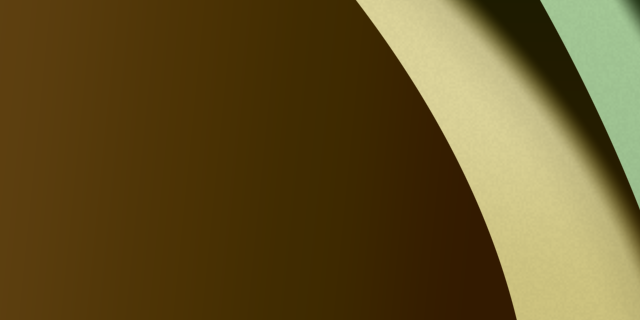
Write a Shadertoy shader that draws this background.

```glsl
// Overlapping curved paper sheets: a brown backdrop, a cream band and a green sheet.
// Each contour is a parabola x(y); signed distances give crisp paper edges
// and a soft cast shadow, while value noise adds a faint paper grain.

#define CREAM_EDGE   vec3(1.615, -0.242, -0.261)
#define SHADOW_EDGE  vec3(2.0855, -0.3137, -0.340)
#define GREEN_EDGE   vec3(2.1198, -0.3043, -0.128)
#define SHADOW_SOFT  0.058
#define GRAIN_SCALE  150.0
#define GRAIN_AMOUNT 0.035

float hash(vec2 p) {
    vec3 q = fract(vec3(p.xyx) * 0.1031);
    q += dot(q, q.yzx + 33.33);
    return fract((q.x + q.y) * q.z);
}

float valueNoise(vec2 p) {
    vec2 cell = floor(p);
    vec2 f = fract(p);
    f = f * f * (3.0 - 2.0 * f);
    float low = mix(hash(cell), hash(cell + vec2(1, 0)), f.x);
    float high = mix(hash(cell + vec2(0, 1)), hash(cell + vec2(1, 1)), f.x);
    return mix(low, high, f.y);
}

// Approximate signed distance to x = k.x + k.y*y + k.z*y*y, positive on the right.
float curveDistance(vec2 p, vec3 k) {
    float slope = k.y + 2.0 * k.z * p.y;
    return (p.x - k.x - p.y * (k.y + k.z * p.y)) / sqrt(1.0 + slope * slope);
}

// Brown backdrop, darkening from left to right with a slight tilt.
vec3 backdrop(vec2 p) {
    float t = p.x + 0.10 * (0.5 - p.y);
    vec3 c = mix(vec3(0.367, 0.250, 0.062), vec3(0.292, 0.195, 0.014),
                 smoothstep(-0.1, 0.72, t));
    c = mix(c, vec3(0.248, 0.168, 0.002), smoothstep(0.55, 1.02, t));
    return mix(c, vec3(0.200, 0.102, 0.0), smoothstep(0.95, 1.55, t));
}

// Cream sheet, fading through olive into the shadow cast on its right.
vec3 creamSheet(vec2 p, float grain) {
    vec3 lit = mix(vec3(0.795, 0.755, 0.490), vec3(0.852, 0.820, 0.595),
                   smoothstep(0.0, 0.75, p.y));
    vec3 shade = mix(vec3(0.180, 0.115, 0.0), vec3(0.115, 0.105, 0.0), p.y);
    float d = curveDistance(p, SHADOW_EDGE);
    float light = 1.0 - smoothstep(-SHADOW_SOFT, SHADOW_SOFT, d);
    lit *= 1.0 - 0.10 * smoothstep(-0.20, 0.0, d);
    return mix(shade, lit * (1.0 + grain), pow(vec3(light), vec3(1.0, 1.03, 1.3)));
}

// Green sheet with a dark fold in the upper right corner.
vec3 greenSheet(vec2 p, float grain) {
    vec3 c = mix(vec3(0.590, 0.730, 0.545), vec3(0.635, 0.775, 0.580), p.y);
    float fold = smoothstep(-0.055, 0.035, dot(p - vec2(1.98, 0.98), vec2(0.85, 0.53)));
    return mix(c * (1.0 + grain), vec3(0.130, 0.200, 0.080), fold);
}

void mainImage(out vec4 fragColor, in vec2 fragCoord) {
    vec2 p = fragCoord / iResolution.xy * vec2(2.0, 1.0);
    float aa = 0.8 / iResolution.y;
    float grain = GRAIN_AMOUNT * (valueNoise(p * GRAIN_SCALE) - 0.5);

    // Stack the sheets from back to front.
    vec3 color = backdrop(p);
    float cream = smoothstep(-aa, aa, curveDistance(p, CREAM_EDGE));
    color = mix(color, creamSheet(p, grain), cream);
    float green = smoothstep(-aa, aa, curveDistance(p, GREEN_EDGE));
    color = mix(color, greenSheet(p, grain), green);

    fragColor = vec4(color, 1.0);
}
```
